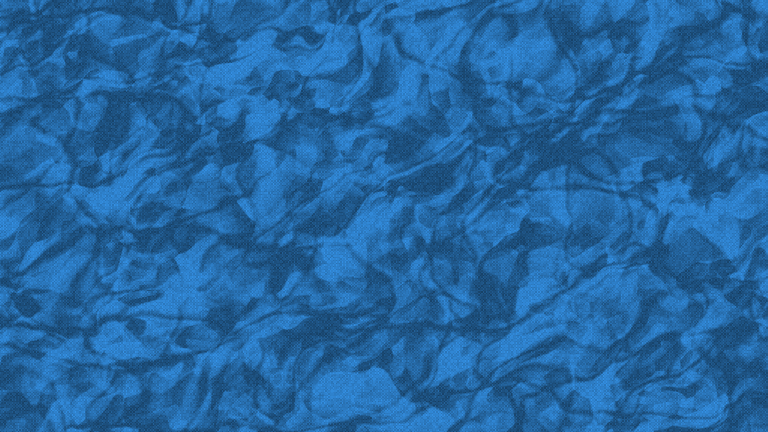
Write a Shadertoy shader that draws this texture.

```glsl
const vec3 FOIL_BLUE = vec3(0.226, 0.633, 1.0);
const float SHADOW_LEVEL = 0.485;
const float LIGHT_LEVEL = 0.80;
const float GRAIN_ROWS = 288.0;
const float GRAIN_STRENGTH = 0.23;

mat2 rotation(float angle) {
    float c = cos(angle), s = sin(angle);
    return mat2(c, -s, s, c);
}

// Random vector with both parts in -1..1
vec2 hash2(vec2 p) {
    vec3 q = fract(p.xyx * vec3(0.1031, 0.1030, 0.0973));
    q += dot(q, q.yzx + 33.33);
    return 2.0 * fract((q.xx + q.yz) * q.zy) - 1.0;
}

// Gradient noise: value in x, slope in yz
vec3 gradientNoise(vec2 p) {
    vec2 i = floor(p), f = fract(p);
    vec2 u = f * f * f * (f * (f * 6.0 - 15.0) + 10.0);
    vec2 du = 30.0 * f * f * (f * (f - 2.0) + 1.0);
    vec2 e = vec2(1.0, 0.0);
    vec2 ga = hash2(i), gb = hash2(i + e.xy);
    vec2 gc = hash2(i + e.yx), gd = hash2(i + e.xx);
    float a = dot(ga, f), b = dot(gb, f - e.xy);
    float c = dot(gc, f - e.yx), d = dot(gd, f - e.xx);
    float k = a - b - c + d;
    vec2 slope = ga + u.x * (gb - ga) + u.y * (gc - ga)
               + u.x * u.y * (ga - gb - gc + gd)
               + du * (u.yx * k + vec2(b, c) - a);
    return vec3(a + u.x * (b - a) + u.y * (c - a) + u.x * u.y * k, slope);
}

// Tilted, slightly curved facets meeting at narrow folds
float facets(vec2 p, float sharpness) {
    vec2 cell = floor(p);
    float shade = 0.0, total = 0.0;
    for (int y = -1; y <= 1; y++) {
        for (int x = -1; x <= 1; x++) {
            vec2 id = cell + vec2(x, y);
            vec2 away = p - id - 0.5 - 0.45 * hash2(id);
            vec2 tilt = hash2(id + 37.0);
            float weight = exp(-sharpness * dot(away, away));
            shade += weight * (tilt.x + 1.6 * dot(away, tilt.yx));
            total += weight;
        }
    }
    return shade / total;
}

// Long fold: lit on one side, shaded on the other
float crease(vec2 p, float width) {
    vec3 n = gradientNoise(p);
    float d = n.x / (max(length(n.yz), 0.35) * width);
    return (d - 0.5) * exp(-d * d);
}

vec2 warp(vec2 p, float scale, float amount) {
    float dx = gradientNoise(p * scale).x;
    float dy = gradientNoise(p * scale + 51.7).x;
    return p + amount * vec2(dx, dy);
}

float crumple(vec2 p) {
    vec2 q = warp(warp(p, 5.0, 0.07), 17.0, 0.022);
    float shade = 0.40 * facets(rotation(0.4) * q * vec2(7.0, 10.0), 48.0);
    shade += 0.46 * facets(rotation(0.7) * q * vec2(12.0, 19.0) + 19.0, 42.0);
    shade += 0.30 * facets(rotation(-0.6) * q * vec2(22.0, 15.0) + 133.0, 38.0);

    // Small wrinkles gather in patches
    float patches = smoothstep(-0.25, 0.3, gradientNoise(p * 4.5 + 8.0).x);
    vec2 fine = rotation(0.35) * warp(q, 30.0, 0.012);
    shade += mix(0.16, 0.46, patches) * facets(fine * vec2(28.0, 46.0) + 71.0, 28.0);

    // Sweeping folds, mostly level, with a few steep ones
    vec2 along = rotation(0.12) * q;
    shade += 1.00 * crease(along * vec2(1.3, 4.2) + 5.3, 0.026);
    shade += 0.85 * crease(rotation(0.4) * q * vec2(2.6, 6.5) + 23.1, 0.036);
    shade += 0.75 * crease(rotation(-0.5) * q * vec2(6.0, 3.2) + 47.6, 0.034);
    return shade;
}

// Ordered dither threshold in 0..1
float bayer2(vec2 cell) {
    cell = floor(cell);
    return fract(cell.x * 0.5 + cell.y * cell.y * 0.75);
}

float grain(vec2 p) {
    vec2 cell = floor(p * GRAIN_ROWS);
    float ordered = bayer2(cell * 0.5) * 0.25 + bayer2(cell);
    return mix(ordered - 0.47, 0.5 * hash2(cell).x, 0.5);
}

void mainImage(out vec4 fragColor, in vec2 fragCoord) {
    vec2 p = fragCoord / iResolution.y;

    // Average four samples to smooth the folds
    float shade = 0.0;
    for (int i = 0; i < 4; i++) {
        vec2 offset = vec2(i % 2, i / 2) * 0.5 - 0.25;
        shade += 0.25 * crumple(p + offset / iResolution.y);
    }

    float tone = smoothstep(-1.0, 0.9, shade);
    float level = mix(SHADOW_LEVEL, LIGHT_LEVEL, tone) + GRAIN_STRENGTH * grain(p);
    fragColor = vec4(FOIL_BLUE * level, 1.0);
}
```
